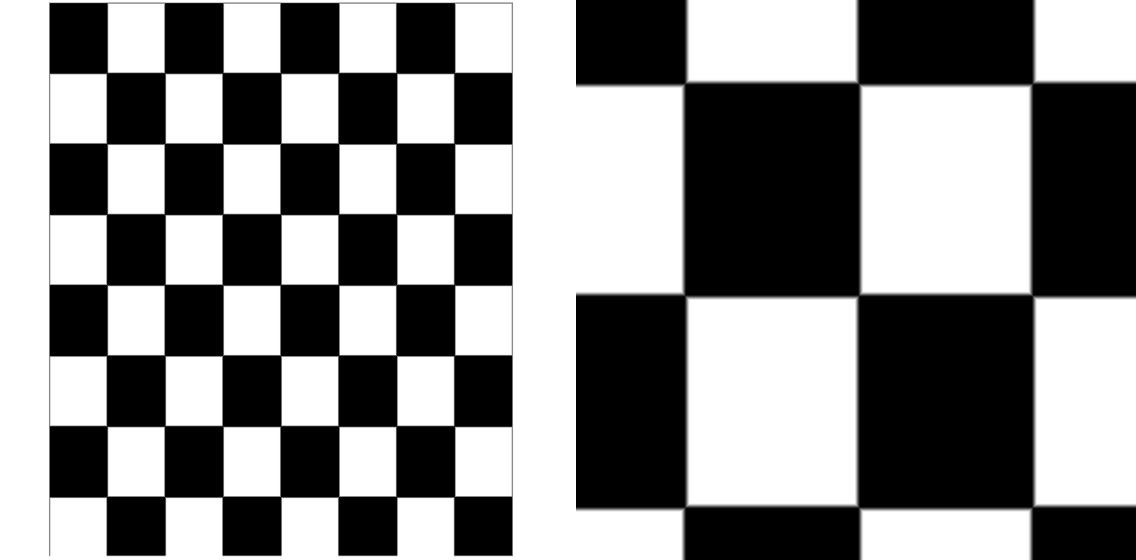
Left: the whole. Right: its middle third, enlarged.
Reproduce this pattern procedurally as a Shadertoy shader.

```glsl
const vec2 BOARD_MIN = vec2(0.0882, 0.0075);   // lower left; cuts the last row short
const vec2 BOARD_MAX = vec2(0.9154, 0.9950);   // upper right
const vec2 CELL = vec2(0.1034, 0.1261);        // width and height of one cell
const float INK_SPREAD = 0.0010;               // how far black grows past cell edges
const float EDGE_SOFTNESS = 0.0019;            // half width of the blurred edge
const vec3 PAPER = vec3(1.0);
const vec3 INK = vec3(0.0);

// Signed distance to the checker edges, positive inside black cells.
float checkerDistance(vec2 fromTopLeft) {
    vec2 grid = fromTopLeft / CELL;
    vec2 toEdge = (0.5 - abs(fract(grid) - 0.5)) * CELL;
    vec2 cell = floor(grid);
    float isWhite = mod(cell.x + cell.y, 2.0);
    return min(toEdge.x, toEdge.y) * (1.0 - 2.0 * isWhite);
}

// Distance to the nearest board side, positive inside.
float boardDistance(vec2 p) {
    vec2 inset = min(p - BOARD_MIN, BOARD_MAX - p);
    return min(inset.x, inset.y);
}

void mainImage(out vec4 fragColor, in vec2 fragCoord) {
    vec2 p = fragCoord / iResolution.xy;
    float soft = max(EDGE_SOFTNESS, 0.75 / min(iResolution.x, iResolution.y));

    // Cells are counted from the top left corner
    vec2 fromTopLeft = vec2(p.x - BOARD_MIN.x, BOARD_MAX.y - p.y);
    float ink = smoothstep(-soft, soft, checkerDistance(fromTopLeft) + INK_SPREAD);

    // Clipping the spread ink leaves a thin grey rim around outer white cells
    float board = smoothstep(-soft, soft, boardDistance(p));

    fragColor = vec4(mix(PAPER, INK, ink * board), 1.0);
}
```
